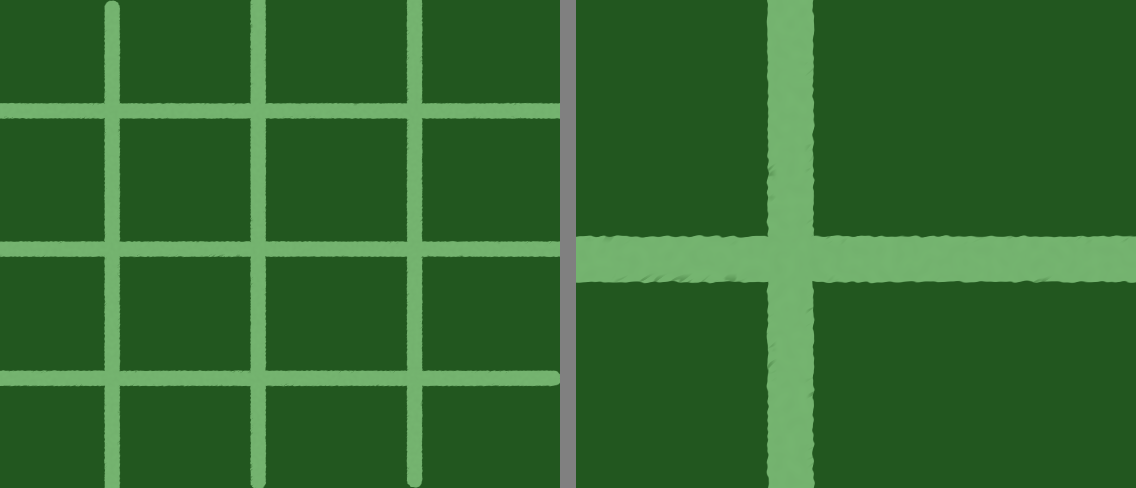
Left: the whole. Right: its middle third, enlarged.
Write a Shadertoy shader that draws this pattern.

```glsl
#define GROUND vec3(0.133, 0.341, 0.122)
#define PAINT vec3(0.455, 0.702, 0.435)
#define WORN vec3(0.33, 0.56, 0.31)
#define COLUMNS vec3(0.2299, 0.5291, 0.8496)
#define ROWS vec3(0.7728, 0.4896, 0.2248)
#define COLUMN_TOPS vec3(0.999, 1.1, 1.1)
#define COLUMN_FEET vec3(-0.1, -0.003, 0.001)
#define ROW_ENDS vec3(1.3, 1.3, 1.1495)
#define RADIUS 0.0156
#define FRAY 0.0016
#define NICK_DEPTH 0.007

vec2 hashGradient(vec2 cell) {
    vec3 h = fract(cell.xyx * vec3(0.1031, 0.1030, 0.0973));
    h += dot(h, h.yzx + 33.33);
    float angle = 6.2832 * fract((h.x + h.y) * h.z);
    return vec2(cos(angle), sin(angle));
}

float cornerValue(vec2 cell, vec2 f, vec2 corner) {
    return dot(hashGradient(cell + corner), f - corner);
}

float gradientNoise(vec2 p) {
    vec2 cell = floor(p), f = fract(p);
    vec2 u = f * f * f * (f * (f * 6.0 - 15.0) + 10.0);
    float low = mix(cornerValue(cell, f, vec2(0, 0)), cornerValue(cell, f, vec2(1, 0)), u.x);
    float high = mix(cornerValue(cell, f, vec2(0, 1)), cornerValue(cell, f, vec2(1, 1)), u.x);
    return mix(low, high, u.y);
}

// Signed distance to a round-capped stroke whose tips lie at a and b
float strokeDistance(vec2 p, vec2 a, vec2 b) {
    vec2 along = normalize(b - a);
    a += along * RADIUS;
    b -= along * RADIUS;
    float t = clamp(dot(p - a, along), 0.0, length(b - a));
    return length(p - a - along * t) - RADIUS;
}

void mainImage(out vec4 fragColor, in vec2 fragCoord) {
    vec2 p = fragCoord / iResolution.y;
    float pixel = 1.0 / iResolution.y;

    // Grid of unevenly spaced strokes
    float d = 1.0;
    for (int i = 0; i < 3; i++) {
        d = min(d, strokeDistance(p, vec2(COLUMNS[i], COLUMN_FEET[i]), vec2(COLUMNS[i], COLUMN_TOPS[i])));
        d = min(d, strokeDistance(p, vec2(-0.1, ROWS[i]), vec2(ROW_ENDS[i], ROWS[i])));
    }

    // Slanted bristle grain frays the edges
    vec2 slant = normalize(vec2(1.0, 0.7));
    vec2 grain = vec2(dot(p, slant), dot(p, vec2(-slant.y, slant.x)));
    float bristle = gradientNoise(grain * vec2(90.0, 230.0) + 40.0);
    float edge = d + FRAY * bristle;
    float paint = 1.0 - smoothstep(-0.75 * pixel, 0.75 * pixel, edge);

    // Sparse nicks just inside the edges
    float scratch = smoothstep(0.12, 0.4, gradientNoise(grain * vec2(75.0, 330.0) + 90.0));
    float patches = smoothstep(0.0, 0.3, gradientNoise(p * 28.0 + 7.0));
    float nearEdge = smoothstep(-NICK_DEPTH, 0.0, d);
    float wear = scratch * patches * nearEdge;

    vec3 color = mix(PAINT, WORN, 0.85 * wear);
    color *= 1.0 + 0.02 * gradientNoise(p * 120.0);
    fragColor = vec4(mix(GROUND, color, paint), 1.0);
}
```
